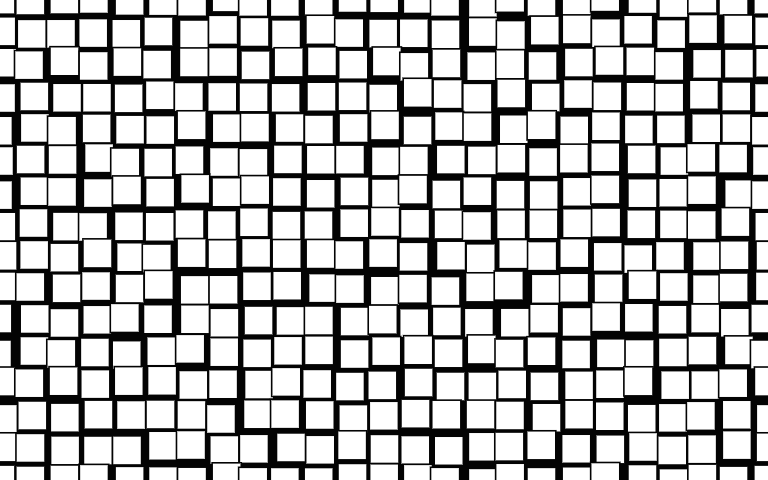
This pattern is drawn by a WebGL 2 fragment shader. Its source:

```glsl
#version 300 es
precision highp float;

uniform vec2 u_resolution;
out vec4 outColor;

const vec2 GRID = vec2(24.0, 15.0);   // whole repeats across and down
const float HALF_SIDE = 0.43;         // half the tile side, in cells
const float OUTLINE = 0.05;           // dark rim around each tile, in cells
const float JITTER = 0.1;             // largest shift from the cell centre
const vec3 INK = vec3(0.01);
const vec3 PAPER = vec3(1.0);

// Two random values in 0..1 for a cell
vec2 hash2(vec2 cell) {
    vec3 p = fract(cell.xyx * vec3(0.1031, 0.1030, 0.0973) + 0.317);
    p += dot(p, p.yzx + 33.33);
    return fract((p.xx + p.yz) * p.zy);
}

// Shifted tile centre; the random shift wraps at the canvas edges
vec2 tileCentre(vec2 cell, vec2 grid, float jitter) {
    return cell + jitter * (2.0 * hash2(mod(cell, grid)) - 1.0);
}

// Signed distance to a square, keeping its corners sharp
float squareDistance(vec2 p, float halfSide) {
    return max(abs(p.x), abs(p.y)) - halfSide;
}

// Antialiased coverage from a signed distance
float coverage(float dist, float pixel) {
    return clamp(0.5 - dist / pixel, 0.0, 1.0);
}

// Paint one rimmed tile over the colour below it
vec3 paintTile(vec3 below, vec2 p, float pixel) {
    float dist = squareDistance(p, HALF_SIDE);
    vec3 rimmed = mix(below, INK, coverage(dist - OUTLINE, pixel));
    return mix(rimmed, PAPER, coverage(dist, pixel));
}

void main() {
    vec2 pos = gl_FragCoord.xy / u_resolution * GRID;
    vec2 cellPixel = GRID / u_resolution;
    float pixel = max(cellPixel.x, cellPixel.y);
    vec2 nearest = floor(pos + 0.5);

    // Overlap neighbours from top left to bottom right
    vec3 color = INK;
    for (int row = 1; row >= -1; row--) {
        for (int col = -1; col <= 1; col++) {
            vec2 cell = nearest + vec2(col, row);
            color = paintTile(color, pos - tileCentre(cell, GRID, JITTER), pixel);
        }
    }
    outColor = vec4(color, 1.0);
}
```
